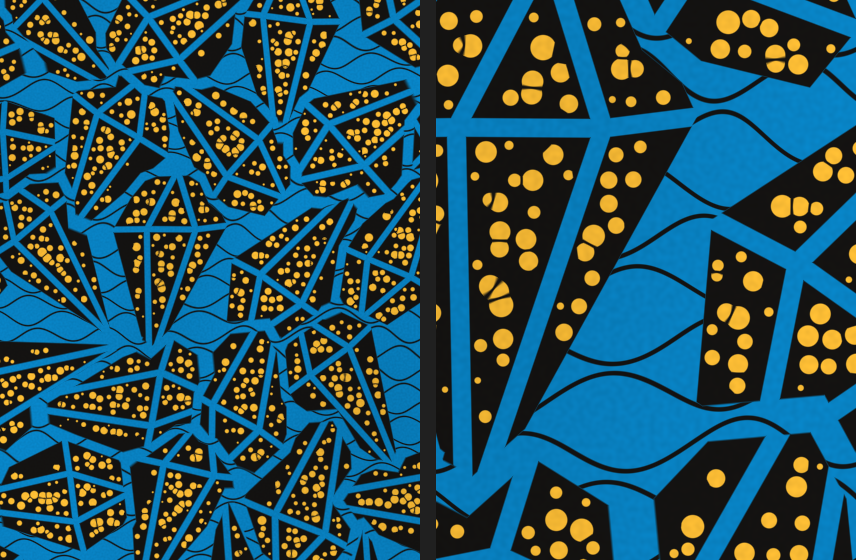
Left: the whole. Right: its middle third, enlarged.
Reproduce this pattern procedurally as a Shadertoy shader.

```glsl
// Printed cloth: faceted black shards filled with golden dots on a blue ground of wavy net lines.
// Shards are convex outlines on a jittered brick lattice, kept apart by comparing the two nearest;
// each is split into facets by blue bars, and dots shrink to fit inside their facet.

vec2 hash2(vec2 p) {
    vec3 k = fract(p.xyx * vec3(0.1031, 0.1030, 0.0973));
    k += dot(k, k.yzx + 33.33);
    return fract((k.xx + k.yz) * k.zy);
}

float gradDot(vec2 cell, vec2 f) {
    float a = 6.2832 * hash2(cell + 57.0).x;
    return dot(vec2(cos(a), sin(a)), f);
}

float gradientNoise(vec2 p) {
    vec2 i = floor(p), f = p - i, u = f * f * (3.0 - 2.0 * f), e = vec2(1, 0);
    return mix(mix(gradDot(i, f), gradDot(i + e, f - e), u.x),
               mix(gradDot(i + e.yx, f - e.yx), gradDot(i + e.xx, f - e.xx), u.x), u.y);
}

float segmentDist(vec2 p, vec2 a, vec2 b) {
    vec2 e = b - a;
    return length(p - a - e * clamp(dot(p - a, e) / dot(e, e), 0.0, 1.0));
}

// Shard outline with its tip at +x, and one continuous path for all inner bars
const vec2 RIM[5] = vec2[5](vec2(0.19, 0), vec2(-0.03, 0.095), vec2(-0.12, 0.06),
                            vec2(-0.13, -0.04), vec2(-0.05, -0.09));
const vec2 BARS[8] = vec2[8](vec2(-0.03, 0.1), vec2(-0.035, 0.04), vec2(0.19, 0), vec2(-0.04, -0.04),
                             vec2(-0.035, 0.04), vec2(-0.135, 0.005), vec2(-0.04, -0.04), vec2(-0.052, -0.1));

float rimDist(vec2 q) {
    float d = -1.0;
    for (int i = 0; i < 5; i++) {
        vec2 a = RIM[i], e = RIM[(i + 1) % 5] - a;
        d = max(d, dot(q - a, vec2(e.y, -e.x)) / length(e));
    }
    return d;
}

// Depth inside a facet; also gives depth inside the whole shard and shard coordinates
float facetDepth(vec2 p, out float shardDepth, out vec2 local) {
    const float CELL = 0.212;
    float nearest = 9.0, second = 9.0;
    local = vec2(0);
    for (int j = -1; j <= 1; j++)
    for (int i = -1; i <= 1; i++) {
        float row = floor(p.y / CELL) + float(j);
        float shift = 0.5 * mod(row, 2.0);
        vec2 id = vec2(floor(p.x / CELL - shift) + float(i), row);
        vec2 h = hash2(id + 20.0), k = hash2(id + 71.0);
        vec2 q = p - (id + vec2(shift, 0) + 0.5 + 0.32 * (h - 0.5)) * CELL;
        float a = 6.2832 * k.x;
        q = mat2(cos(a), -sin(a), sin(a), cos(a)) * q / mix(1.04, 1.24, h.x);
        q.y = (q.y + 0.3 * (h.y - 0.5) * q.x) * (k.y < 0.5 ? -1.0 : 1.0);
        float d = rimDist(q);
        if (d < nearest) {
            second = nearest;
            nearest = d;
            local = q;
        } else second = min(second, d);
    }
    shardDepth = min(-nearest, 0.5 * (second - nearest) - 0.007);
    float bar = 1.0;
    for (int i = 0; i < 7; i++) bar = min(bar, segmentDist(local, BARS[i], BARS[i + 1]));
    return min(shardDepth, bar - 0.0052);
}

// Signed distance to the packed dots
float dotDist(vec2 p) {
    const float PITCH = 0.0158;
    float nearest = 9.0, second = 9.0, radius = 0.0;
    vec2 centre = p;
    for (int j = -1; j <= 1; j++)
    for (int i = -1; i <= 1; i++) {
        vec2 id = floor(p / PITCH) + vec2(i, j), h = hash2(id + 300.0);
        vec2 c = (id + 0.5 + 0.75 * (h - 0.5)) * PITCH;
        float size = 0.24 + 0.24 * hash2(id + 411.0).x + 0.14 * gradientNoise(c * 14.0);
        float d = length(p - c) - size * PITCH;
        if (d < nearest) {
            second = nearest;
            nearest = d;
            centre = c;
            radius = size * PITCH;
        } else second = min(second, d);
    }
    float shardDepth;
    vec2 q;
    float room = facetDepth(centre, shardDepth, q) - 0.0018;
    // The long side facets carry dots only beside their bar
    vec2 side = vec2(dot(q - RIM[0], vec2(0.175, 0.985)), dot(q - RIM[0], vec2(0.17, -0.985)));
    if (q.x > -0.04 && (side.x > 0.02 || side.y > 0.031)) room = 0.0;
    radius = min(radius, room);
    if (radius < 0.0016) return 1.0;
    return max(length(p - centre) - radius, 0.5 * (nearest - second) + 0.0007);
}

// Neighbouring waves in opposite phase, meeting in a net of lenses
float waveDist(vec2 p) {
    const float GAP = 0.031;
    p += vec2(0.03, 0.02) * gradientNoise(p * 5.0);
    float d = 1.0;
    for (int i = -1; i <= 2; i++) {
        float k = floor(p.y / GAP) + float(i);
        float phase = 52.0 * p.x + 3.1416 * k + 0.5 * sin(k * 2.3);
        float slope = 0.68 * sin(phase);
        d = min(d, abs(p.y - k * GAP - 0.013 * cos(phase)) / sqrt(1.0 + slope * slope));
    }
    return d;
}

void mainImage(out vec4 fragColor, in vec2 fragCoord) {
    vec2 p = fragCoord / iResolution.y;
    float soft = 0.9 / iResolution.y;
    vec3 blue = vec3(0.03, 0.50, 0.75), ink = vec3(0.075, 0.07, 0.065), gold = vec3(0.96, 0.72, 0.20);

    float shardDepth;
    vec2 local;
    float depth = facetDepth(p, shardDepth, local);
    float net = 1.0 - smoothstep(-soft, soft, waveDist(p) - 0.0013);
    vec3 col = mix(blue, ink, net * smoothstep(soft, -soft, shardDepth));
    col = mix(col, ink, smoothstep(-soft, soft, depth));
    col = mix(col, gold, smoothstep(soft, -soft, dotDist(p)));

    // Soft folds and fine weave of the cloth
    col *= 1.0 + 0.1 * gradientNoise(p * vec2(5.0, 2.0)) + 0.06 * gradientNoise(p * 260.0);
    fragColor = vec4(col, 1.0);
}
```
